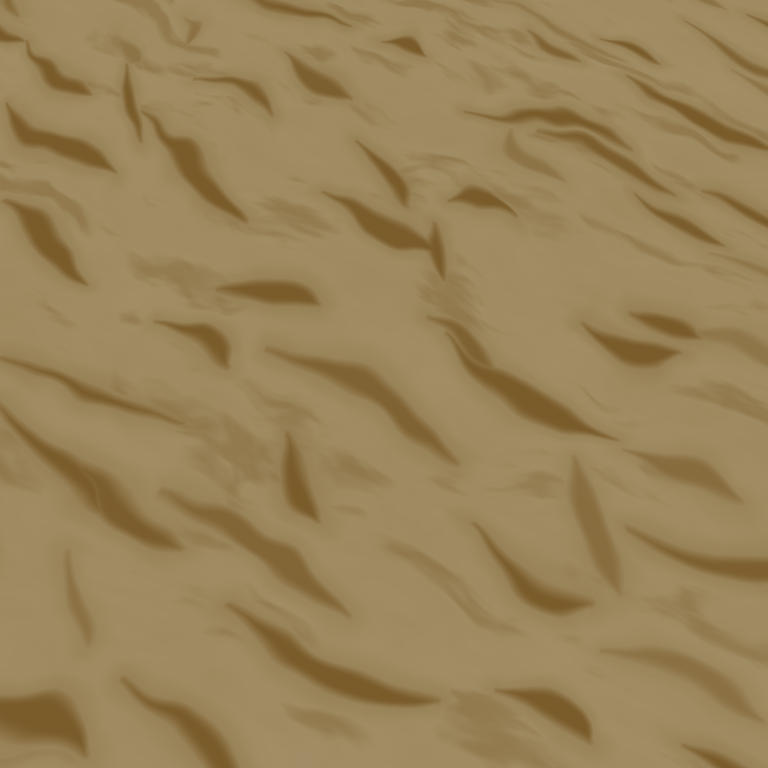
Reproduce this texture procedurally as a WebGL 1 fragment shader.

```glsl
precision highp float;
// Rippled sand seen at a slant: soft brown troughs that shrink into the distance.
uniform vec2 u_resolution;

const vec3 SAND = vec3(0.627, 0.547, 0.387);
const vec3 SHADOW = vec3(0.480, 0.362, 0.170);
const float RECEDE = 0.56;            // how much the scale shrinks bottom to top
const float VANISH_X = 0.40;          // where receding lines converge
const float SLOPE = 0.50;             // downward tilt of the troughs, radians
const vec2 CELL = vec2(0.29, 0.165);  // one trough per cell, along and across
const float PRESENCE = 0.86;          // share of cells holding a trough
const float STEEP_SHARE = 0.17;       // share of troughs turned sharply down
const float EDGE = 0.017;             // softness of trough edges
const vec2 WARP = vec2(0.075, 0.022); // broad and fine meander

float hash(vec2 p) {
  vec3 q = fract(vec3(p.xyx) * 0.1031);
  q += dot(q, q.yzx + 33.33);
  return fract((q.x + q.y) * q.z);
}

vec2 hash2(vec2 p) {
  return vec2(hash(p + 17.3), hash(p + 71.9));
}

float noise(vec2 p) {
  vec2 i = floor(p), f = fract(p);
  f = f * f * (3.0 - 2.0 * f);
  return mix(mix(hash(i), hash(i + vec2(1.0, 0.0)), f.x),
             mix(hash(i + vec2(0.0, 1.0)), hash(i + vec2(1.0, 1.0)), f.x), f.y);
}

float fbm(vec2 p) {
  float sum = 0.0, amp = 0.5;
  for (int i = 0; i < 4; i++) {
    sum += amp * noise(p);
    p = p * 2.03 + 13.7;
    amp *= 0.5;
  }
  return sum / 0.9375;
}

vec2 noise2(vec2 p) {
  return vec2(noise(p), noise(p + 43.1)) - 0.5;
}

// Flatten the slanted view so that features keep an even size
vec2 groundPlane(vec2 uv) {
  float scale = 1.0 - RECEDE * uv.y;
  return vec2((uv.x - VANISH_X) / scale, -1.12 * log(scale) / RECEDE);
}

// Darkness of the tapered, bent stroke belonging to one cell
float trough(vec2 p, vec2 id) {
  vec2 shape = hash2(id + 5.0), kind = hash2(id + 29.0);
  vec2 center = (id + 0.5 + (hash2(id) - 0.5) * vec2(0.8, 0.6)) * CELL;
  float steep = step(kind.x, STEEP_SHARE);
  float turn = (shape.x - 0.5) * 0.5 - steep * 0.8;
  vec2 dir = vec2(cos(turn), sin(turn));
  vec2 d = p - center;
  vec2 q = vec2(dot(d, dir), dot(d, vec2(-dir.y, dir.x)));
  float halfLength = mix(0.06, 0.19, shape.y) * (1.0 - 0.35 * steep);
  float along = clamp(q.x / halfLength, -1.0, 1.0);
  q.y += (kind.y - 0.5) * 0.06 * along * along;
  float belly = (1.0 - along * along) * (1.0 + 0.5 * along);
  float width = mix(0.010, 0.025, hash(id + 83.0)) * belly;
  float dist = length(vec2(q.x - along * halfLength, q.y)) - width;
  float strength = mix(0.45, 1.0, smoothstep(0.05, 0.45, hash(id + 57.0)));
  float core = smoothstep(EDGE, -EDGE * 0.7, dist);
  float halo = 0.22 * smoothstep(0.05, 0.0, dist);
  return max(core, halo) * strength * step(hash(id + 101.0), PRESENCE);
}

void main() {
  vec2 ground = groundPlane(gl_FragCoord.xy / u_resolution);
  float c = cos(SLOPE), s = sin(SLOPE);
  vec2 p = vec2(c * ground.x - s * ground.y, s * ground.x + c * ground.y);
  vec2 bent = p + WARP.x * noise2(p * 5.0 + 20.0) + WARP.y * noise2(p * 17.0 + 60.0);

  // Deep troughs
  vec2 id = floor(bent / CELL);
  float shade = 0.0;
  for (int j = -1; j <= 1; j++) {
    for (int i = -1; i <= 1; i++) {
      shade = max(shade, trough(bent, id + vec2(float(i), float(j))));
    }
  }

  // Faint secondary ripples and broad tonal drift
  float faint = smoothstep(0.56, 0.80, fbm(bent * vec2(6.0, 17.0) + 90.0));
  shade = max(shade, 0.38 * faint);
  float drift = fbm(p * vec2(4.0, 7.0) + 150.0) - 0.5;
  float grain = fbm(bent * vec2(18.0, 42.0) + 210.0) - 0.5;
  shade += (1.0 - shade) * (0.14 * drift + 0.10 * grain);

  gl_FragColor = vec4(mix(SAND, SHADOW, clamp(shade, -0.12, 1.0)), 1.0);
}
```
